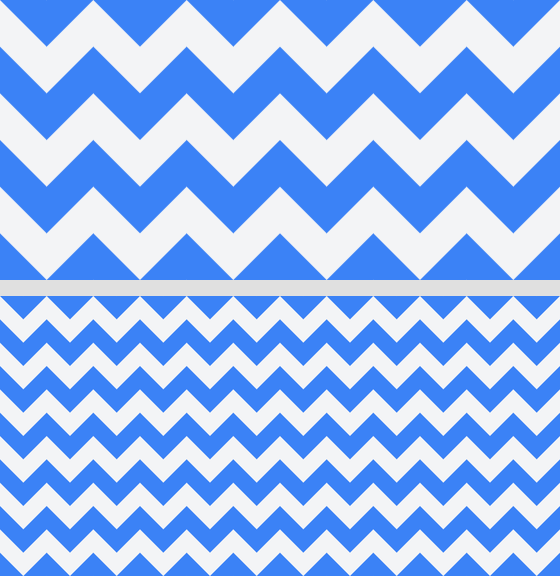
Top, the tile; bottom, the same tile 2 across and 2 down.
Give the GLSL for this pattern, as a Shadertoy shader.

```glsl
// Blue and off-white chevron stripes, six zigzags across and three bands down.

const vec2 REPEATS = vec2(6.0, 3.0);
const vec3 BLUE = vec3(0.231, 0.510, 0.965);
const vec3 OFF_WHITE = vec3(0.953, 0.957, 0.965);

// Triangle wave of period 1: 0 at whole numbers, 0.5 halfway between them.
float triangleWave(float x) {
    return 0.5 - abs(fract(x) - 0.5);
}

// Signed distance in cells to the pale zigzag band, negative inside it.
float chevronDistance(vec2 cell, float bandWidth) {
    float height = cell.y + triangleWave(cell.x);
    float fromCentre = abs(fract(height + 0.5 * bandWidth + 0.5) - 0.5);
    return (fromCentre - 0.5 * bandWidth) * inversesqrt(2.0);
}

// Coverage of a shape, smoothed over about one pixel.
float coverage(float dist, float pixel) {
    return 1.0 - smoothstep(-0.7 * pixel, 0.7 * pixel, dist);
}

void mainImage(out vec4 fragColor, in vec2 fragCoord) {
    vec2 cell = fragCoord / iResolution.xy * REPEATS;
    float pixel = REPEATS.y / iResolution.y;

    float band = coverage(chevronDistance(cell, 0.5), pixel);
    fragColor = vec4(mix(BLUE, OFF_WHITE, band), 1.0);
}
```
